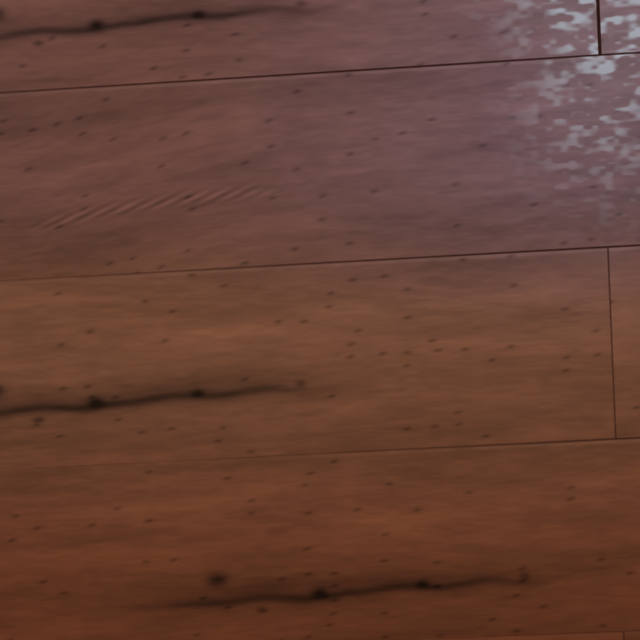
Reproduce this texture procedurally as a WebGL 1 fragment shader.

```glsl
precision highp float;
// Worn brown wood floor: slightly tilted long planks with seams and end joints.
// Stretched value noise makes the grain; each plank row repeats a knotted dark vein,
// one row carries arched grain instead, and window gloss lights the upper right.
uniform vec2 u_resolution;

const vec3 RED_BROWN = vec3(0.365, 0.197, 0.122);
const vec3 TAN_BROWN = vec3(0.425, 0.272, 0.195);
const vec3 ROSE_BROWN = vec3(0.422, 0.277, 0.242);
const vec3 MAUVE = vec3(0.455, 0.345, 0.375);
const vec3 GLOSS = vec3(0.66, 0.69, 0.73);
const vec3 SEAM_COLOR = vec3(0.15, 0.075, 0.06);
const float PLANK_HEIGHT = 0.294;
const float PLANK_SPREAD = 0.007;  // planks widen to the right
const float FLOOR_TILT = 0.042;
const float FLOOR_OFFSET = 0.027;
const float ARCH_ROW = 2.0;
const float SEAM_HALF_WIDTH = 0.0013;
const float GRAIN_CONTRAST = 0.34;

float hash(vec2 p) {
  vec3 q = fract(p.xyx * vec3(0.1031, 0.1030, 0.0973));
  q += dot(q, q.yzx + 33.33);
  return fract((q.x + q.y) * q.z);
}

float noise(vec2 p) {
  vec2 i = floor(p), f = fract(p);
  f = f * f * (3.0 - 2.0 * f);
  return mix(mix(hash(i), hash(i + vec2(1.0, 0.0)), f.x),
             mix(hash(i + vec2(0.0, 1.0)), hash(i + vec2(1.0, 1.0)), f.x), f.y);
}

float bell(float x, float width) {
  x /= width;
  return exp(-x * x);
}

float line(float d, float halfWidth, float soft) {
  return 1.0 - smoothstep(halfWidth - soft, halfWidth + soft, abs(d));
}

// Layers of streaks, finer and fainter, centred on zero
float woodGrain(vec2 p) {
  float sum = 0.0, amp = 0.34;
  vec2 scale = vec2(3.0, 26.0);
  for (int i = 0; i < 5; i++) {
    sum += amp * (noise(p * scale + float(i) * 17.3) - 0.5);
    scale *= vec2(2.1, 1.8);
    amp *= 0.86;
  }
  return sum;
}

// Sparse short dark pores, one candidate per cell
float pores(vec2 p) {
  vec2 cell = p * vec2(24.0, 50.0);
  vec2 id = floor(cell);
  vec2 center = 0.35 + 0.3 * vec2(hash(id + 3.1), hash(id + 8.7));
  vec2 d = fract(cell) - center;
  d.y -= 0.25 * d.x;
  return step(0.86, hash(id)) * exp(-dot(d * d, vec2(38.0, 46.0)));
}

// Dark vein with a chain of shrinking knots; f.x along the plank, f.y across it
float knottedVein(vec2 f) {
  float wobble = 0.05 * (noise(vec2(f.x * 14.0, 4.0)) - 0.5);
  float dy = f.y + 0.11 - 0.15 * f.x * f.x + wobble;
  float reach = smoothstep(-0.22, 0.05, f.x) * (1.0 - smoothstep(0.3, 0.62, f.x));
  float dark = reach * (0.32 * bell(dy, 0.022) + 0.2 * bell(dy - 0.03, 0.075));
  for (int i = 0; i < 4; i++) {
    float k = float(i);
    vec2 center = vec2(0.16 * k, -0.09 * min(k, 1.0) + 0.02 * max(k - 1.0, 0.0));
    vec2 d = (f - center) * vec2(1.0, PLANK_HEIGHT);
    float size = 0.013 / (1.0 + 0.3 * k);
    dark += (0.55 - 0.1 * k) * bell(length(d * vec2(0.8, 1.3)), size);
  }
  return dark + 0.35 * bell(length((f - vec2(0.07, -0.17)) * vec2(0.7, 0.4)), 0.006);
}

// Slanted ring strokes gathered along a curved axis
float archedGrain(vec2 p) {
  float d = p.y - (0.632 + 0.27 * p.x - 0.25 * p.x * p.x);
  float rings = sin(6.2832 * (18.0 * p.x + 20.0 * p.x * p.x - 75.0 * d));
  float reach = smoothstep(0.03, 0.1, p.x) * (1.0 - smoothstep(0.36, 0.46, p.x));
  return reach * bell(d, 0.009) * rings;
}

void main() {
  vec2 uv = gl_FragCoord.xy / u_resolution;
  float soft = max(1.0 / u_resolution.y, 0.0012);

  // Plank layout
  float height = PLANK_HEIGHT + PLANK_SPREAD * uv.x;
  float across = (uv.y + FLOOR_OFFSET - FLOOR_TILT * uv.x) / height;
  float row = floor(across), v = fract(across);
  float odd = mod(row, 2.0);
  float arch = 1.0 - step(0.5, abs(row - ARCH_ROW));
  float jointDist = uv.x - (0.975 - 0.041 * uv.y);
  float board = row + 7.0 * odd * step(0.0, jointDist);

  // Base tone by height, with a mauve tint toward the window
  vec3 color = mix(RED_BROWN, TAN_BROWN, smoothstep(0.0, 0.48, uv.y));
  color = mix(color, ROSE_BROWN, smoothstep(0.5, 0.72, uv.y));
  float windowTint = smoothstep(0.15, 0.95, uv.x) * smoothstep(0.4, 0.8, uv.y);
  color = mix(color, MAUVE, 0.85 * windowTint);
  color *= 1.0 - 0.08 * arch + 0.09 * (1.0 - arch) * (bell(v - 0.65, 0.25) - 0.5);

  // Grain, pores and figure
  float bend = 0.05 * arch * smoothstep(0.0, 0.45, uv.x);
  vec2 wood = vec2(uv.x, across * PLANK_HEIGHT - bend) + board * vec2(5.3, 2.7);
  wood.y += 0.014 * noise(wood * vec2(4.0, 9.0));
  float shade = 1.0 + GRAIN_CONTRAST * woodGrain(wood) - 0.22 * pores(wood);
  shade += 0.13 * arch * archedGrain(uv);
  vec2 figure = vec2(uv.x - mix(0.34, -0.01, odd), v - 0.36 - 0.06 * odd);
  shade -= (1.0 - arch) * knottedVein(figure);
  color *= max(shade, 0.3);

  // Broken gloss on the embossed surface
  float area = bell(uv.x - 0.95, 0.12) * smoothstep(0.58, 0.94, uv.y);
  area += 0.6 * bell(uv.x - 1.0, 0.2) * smoothstep(0.9, 1.0, uv.y);
  float relief = 0.55 * noise(wood * vec2(42.0, 85.0)) + 0.45 * noise(wood * vec2(85.0, 170.0));
  color = mix(color, GLOSS, min(area, 1.0) * (0.14 + 0.7 * smoothstep(0.42, 0.8, relief)));

  // Seams fade toward the lower left; a pale lip follows below
  float seamDist = (fract(across + 0.5) - 0.5) * height;
  float strength = smoothstep(0.0, 1.0, 0.6 * uv.x + 0.9 * (uv.y - 0.25));
  color += 0.05 * strength * bell(seamDist + 0.0045, 0.0025);
  color = mix(color, SEAM_COLOR, 0.85 * strength * line(seamDist, SEAM_HALF_WIDTH, soft));
  float jointWidth = SEAM_HALF_WIDTH * (1.0 + 0.9 * smoothstep(0.7, 0.95, uv.y));
  float joint = odd * line(jointDist, jointWidth, soft);
  color = mix(color, SEAM_COLOR, joint * mix(0.5, 0.95, smoothstep(0.4, 0.95, uv.y)));

  gl_FragColor = vec4(color, 1.0);
}
```
